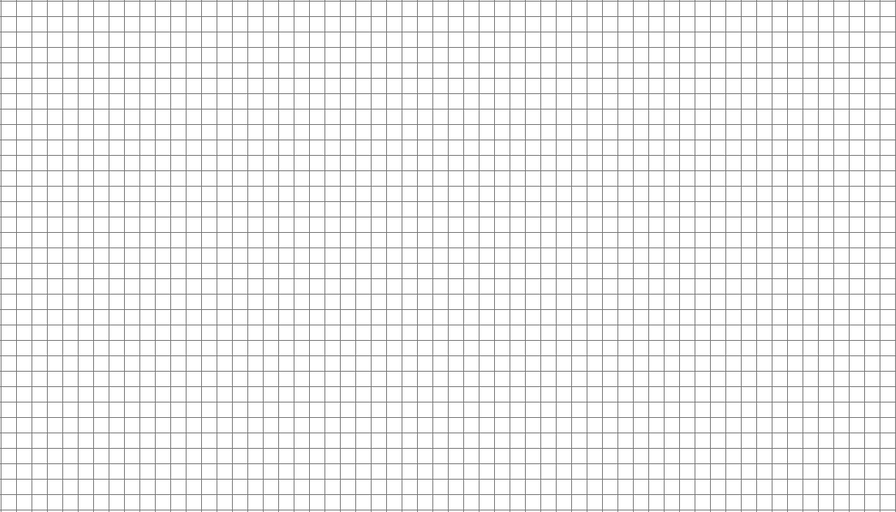
Reproduce this pattern procedurally as a WebGL 1 fragment shader.

```glsl
precision highp float;

uniform vec2 u_resolution;

// Lengths are fractions of the canvas width
const float CELL_PITCH = 0.01721;
const float LINE_WIDTH = 0.00087;
const vec2 FIRST_LINE = vec2(0.0012, 0.0013);
const float KERNEL_RADIUS = 3.0;    // lobes of the smoothing filter
const vec3 PAPER_COLOR = vec3(1.0);
const vec3 LINE_COLOR = vec3(0.46);

const float PI = 3.14159;

float sinc(float x) {
  float angle = PI * max(abs(x), 0.001);
  return sin(angle) / angle;
}

// Windowed sinc: crisp smoothing with slight undershoot beside each line
float lanczos(float x) {
  return abs(x) < KERNEL_RADIUS ? sinc(x) * sinc(x / KERNEL_RADIUS) : 0.0;
}

// Filtered strength of the evenly spaced lines along one axis
float lineStrength(float position, float footprint) {
  float cell = position / CELL_PITCH;
  float offset = (fract(cell + 0.5) - 0.5) * CELL_PITCH;
  return lanczos(offset / footprint) * LINE_WIDTH / footprint;
}

void main() {
  // Rows are counted down from the top edge
  float pixelSize = 1.0 / u_resolution.x;
  vec2 fromTopLeft = vec2(gl_FragCoord.x, u_resolution.y - gl_FragCoord.y);
  vec2 position = fromTopLeft * pixelSize - FIRST_LINE;

  // The footprint never gets narrower than the line itself
  float footprint = max(pixelSize, LINE_WIDTH);
  float vertical = lineStrength(position.x, footprint);
  float horizontal = lineStrength(position.y, footprint);

  // Union of both line sets, so crossings do not darken twice
  float ink = 1.0 - (1.0 - vertical) * (1.0 - horizontal);
  vec3 color = mix(PAPER_COLOR, LINE_COLOR, clamp(ink, 0.0, 1.0));
  gl_FragColor = vec4(color, 1.0);
}
```
